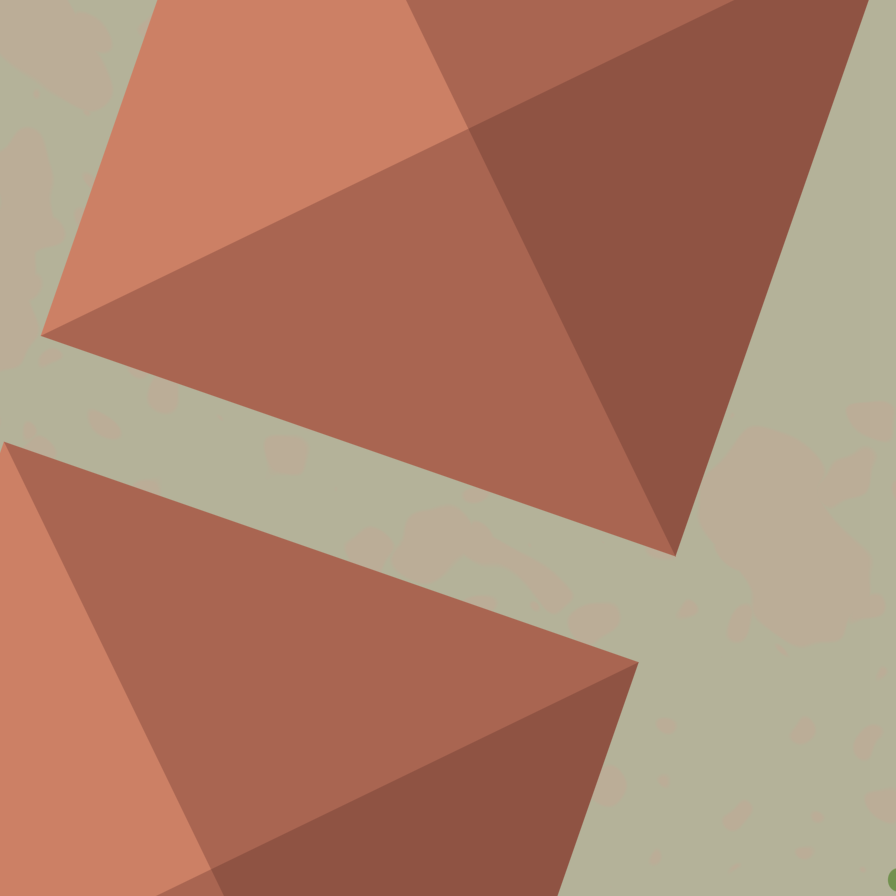
A Shadertoy shader for this background:

```glsl
// Two square hip roofs seen from above, on pale ground with faint clay patches.
// The roofs are one tilted square repeated along its own axis, with flat-shaded
// facets; the patches join wavy capsules with scattered cellular spots.

vec2 hash2(vec2 c) {
    return fract(sin(vec2(dot(c, vec2(127.1, 311.7)),
                          dot(c, vec2(269.5, 183.3)))) * 4375.85);
}

float capsule(vec2 p, vec2 a, vec2 b, float radius) {
    vec2 pa = p - a, ba = b - a;
    float t = clamp(dot(pa, ba) / dot(ba, ba), 0.0, 1.0);
    return length(pa - ba * t) - radius;
}

// Distance to small round spots, one of random size per cell
float spots(vec2 p) {
    vec2 g = p * 14.0, cell = floor(g);
    float d = 1.0;
    for (int j = -1; j <= 1; j++)
    for (int i = -1; i <= 1; i++) {
        vec2 c = cell + vec2(i, j);
        vec2 h = hash2(c);
        float radius = 0.5 * hash2(c + 37.0).x - 0.1;
        d = min(d, length(g - c - 0.2 - 0.6 * h) - radius);
    }
    return d / 14.0;
}

vec3 ground(vec2 p, float px) {
    // Layered sines roughen the patch outlines
    vec2 w = p + 0.007 * sin(p.yx * 47.0 + vec2(0.4, 2.1))
               + 0.004 * sin(p.yx * 103.0 + p * 61.0);
    float d = capsule(w, vec2(0.85, 0.45), vec2(0.90, 0.35), 0.068);
    d = min(d, capsule(w, vec2(0.505, 0.415), vec2(0.46, 0.37), 0.026));
    d = min(d, capsule(w, vec2(0.51, 0.415), vec2(0.62, 0.33), 0.014));
    d = min(d, capsule(w, vec2(0.02, 1.0), vec2(0.08, 0.92), 0.042));
    d = min(d, capsule(w, vec2(0.03, 0.82), vec2(0.0, 0.62), 0.032));

    // The upper right stays bare
    float bare = smoothstep(0.54, 0.62, p.y) * step(0.5, p.x);
    d = min(d, spots(w) + 0.1 * bare);

    vec3 moss = vec3(0.705, 0.698, 0.600);
    vec3 clay = vec3(0.733, 0.678, 0.592);
    vec3 col = mix(clay, moss, smoothstep(-0.003, 0.003, d));

    // Leaf peeking in at the right edge
    float leaf = length((p - vec2(1.002, 0.018)) * vec2(1.0, 0.85)) - 0.011;
    return mix(vec3(0.45, 0.57, 0.31), col, smoothstep(-px, px, leaf));
}

void mainImage(out vec4 fragColor, in vec2 fragCoord) {
    vec2 p = fragCoord / iResolution.y;
    float px = 0.8 / iResolution.y;

    // Roof frame: tilt, then repeat along the second axis
    float tilt = 0.3344;
    vec2 along = vec2(cos(tilt), -sin(tilt));
    vec2 across = vec2(sin(tilt), cos(tilt));
    vec2 q = p - vec2(0.5227, 0.8563);
    q = vec2(dot(q, along), dot(q, across));
    q.y -= 0.875 * round(q.y / 0.875);

    // Facets meet on the diagonals
    vec3 lit = vec3(0.800, 0.502, 0.396);
    vec3 halfLit = vec3(0.663, 0.396, 0.318);
    vec3 shade = vec3(0.561, 0.325, 0.263);
    vec2 a = abs(q);
    vec3 side = mix(lit, shade, smoothstep(-px, px, q.x));
    vec3 roof = mix(halfLit, side, smoothstep(-px, px, (a.x - a.y) * 0.707));

    float edge = max(a.x, a.y) - 0.375;
    vec3 col = mix(roof, ground(p, px), smoothstep(-px, px, edge));
    fragColor = vec4(col, 1.0);
}
```
